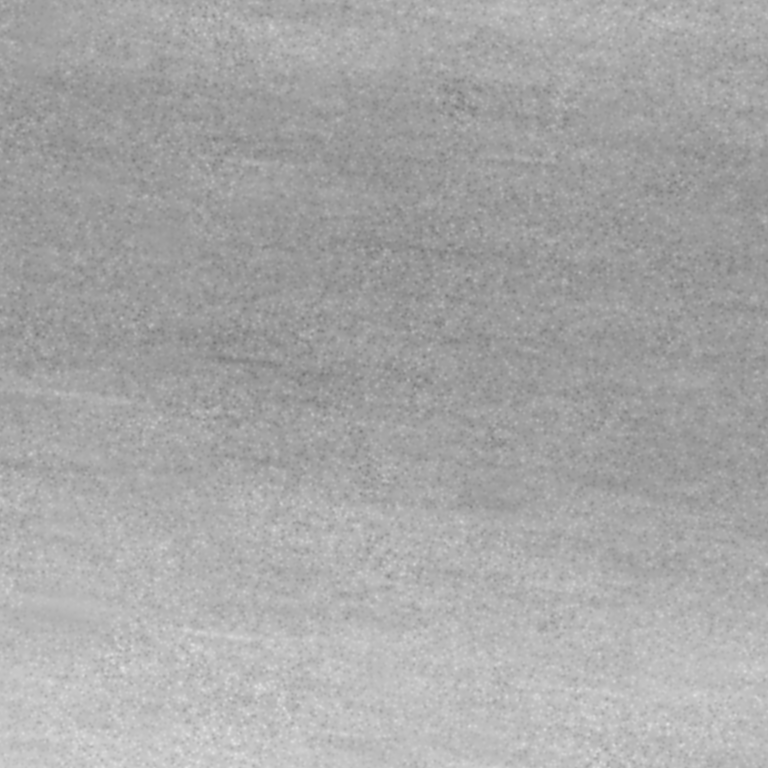
Reproduce this texture procedurally as a three.js fragment shader.

```glsl
varying vec2 vUv;

vec2 hash2(vec2 p) {
  vec3 q = fract(p.xyx * vec3(0.1031, 0.1030, 0.0973));
  q += dot(q, q.yzx + 33.33);
  return fract((q.xx + q.yz) * q.zy);
}

// Cellular noise: soft light and dark spots around jittered cell points
float cellular(vec2 p) {
  vec2 cell = floor(p);
  float sum = 0.0;
  for (int y = -1; y <= 1; y++) {
    for (int x = -1; x <= 1; x++) {
      vec2 id = cell + vec2(float(x), float(y));
      vec2 offset = id + hash2(id + 71.0) - p;
      float tone = hash2(id + 213.0).x * 2.0 - 1.0;
      sum += tone * exp(-5.0 * dot(offset, offset));
    }
  }
  return sum;
}

// Sparse thin scratches, two bright for each dark one
float scratches(vec2 p) {
  float sum = 0.0;
  for (int i = 0; i < 16; i++) {
    float id = float(i);
    vec2 center = hash2(vec2(id + 3.0, id * 7.0 + 19.0)) * vec2(1.0, 1.15);
    vec2 size = hash2(vec2(id * 5.0 + 41.0, id + 8.0));
    vec2 d = (p - center) / vec2(0.04 + 0.08 * size.x, 0.0025 + 0.002 * size.y);
    float tone = mod(id, 3.0) < 0.5 ? -0.8 : 1.0;
    sum += tone * (0.4 + 0.6 * size.y) * exp(-dot(d, d));
  }
  return sum;
}

void main() {
  // Streak axes fall gently to the right, steeper toward the bottom
  float slope = 0.13 - 0.05 * vUv.y;
  vec2 p = vec2(vUv.x, vUv.y + slope * vUv.x);

  // Broad shading: pale foot, dark middle, lighter top
  float gray = 0.605
    + 0.165 * smoothstep(0.66, 0.0, p.y)
    + 0.065 * smoothstep(0.8, 1.1, p.y);

  // Layered bands along the streak direction
  gray += 0.022 * cellular(p * vec2(2.5, 11.0) + 5.0);
  gray += 0.026 * cellular(p * vec2(5.0, 34.0) + 17.0);
  gray += 0.024 * cellular(p * vec2(11.0, 85.0) + 31.0);
  gray += 0.065 * scratches(p);

  // Fine grain, uneven in strength
  float strength = 1.0 + 0.5 * cellular(vUv * 14.0 + 9.0);
  float grain = 0.065 * cellular(vUv * 200.0) + 0.03 * cellular(vUv * vec2(85.0, 110.0) + 53.0);
  gray += strength * grain;

  gl_FragColor = vec4(vec3(gray), 1.0);
}
```
